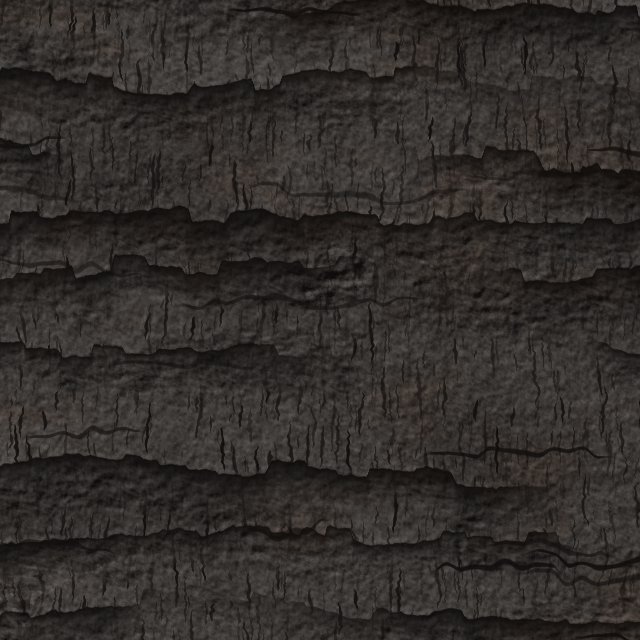
Give the GLSL for this texture, as a three.js fragment shader.

```glsl
// Dark charred bark: overlapping horizontal plates with chipped lower lips,
// shadowed rough hollows under them, short upright cracks, long splits and
// two knots. Layers of value noise and scattered cracks add up to one tone.
#define SOOT vec3(0.060, 0.051, 0.045)
#define ASH vec3(0.292, 0.279, 0.271)
#define RUST vec3(1.05, 0.98, 0.93)
#define LEDGES 10
#define LEDGE_WAVE 0.10
#define CHIP_DEPTH 0.026
#define CRACK_CELLS vec2(36.0, 13.0)
#define SPLIT_CELLS vec2(9.0, 3.2)
#define GRAIN_SCALE 95.0
#define PLATE_TONE 0.76

varying vec2 vUv;

float hash(vec2 p) {
  vec3 q = fract(p.xyx * 0.1031);
  q += dot(q, q.yzx + 33.33);
  return fract((q.x + q.y) * q.z);
}

float noise(vec2 p) {
  vec2 cell = floor(p), f = fract(p);
  f = f * f * (3.0 - 2.0 * f);
  float low = mix(hash(cell), hash(cell + vec2(1.0, 0.0)), f.x);
  float high = mix(hash(cell + vec2(0.0, 1.0)), hash(cell + 1.0), f.x);
  return mix(low, high, f.y);
}

float fbm(vec2 p) {
  float sum = 0.0, gain = 0.533;
  for (int i = 0; i < 4; i++) {
    sum += gain * noise(p);
    p = mat2(1.6, 1.2, -1.2, 1.6) * p + 11.7;
    gain *= 0.5;
  }
  return sum;
}

// Noise lit from above: bright upper slopes, dark lower ones
float relief(vec2 p) {
  return fbm(p) - fbm(p + vec2(-0.25, 0.45));
}

// Tapered wiggling cracks along y, one for each occupied unit cell
float cracks(vec2 p, float seed, float halfWidth, float share) {
  p.x += 0.28 * (noise(p * vec2(0.8, 3.0) + seed) - 0.5);
  p.x += 0.16 * (noise(p * vec2(2.0, 13.0) + seed) - 0.5);
  float dark = 0.0;
  for (int n = 0; n < 9; n++) {
    float k = float(n);
    vec2 cell = floor(p) + vec2(mod(k, 3.0), floor(k / 3.0)) - 1.0;
    vec2 id = cell + seed;
    vec2 d = abs(p - cell - vec2(hash(id + 7.3), hash(id + 31.7)));
    float taper = clamp(1.0 - d.y / mix(0.15, 0.70, hash(id + 53.1)), 0.0, 1.0);
    float w = halfWidth * (0.45 + taper);
    float line = 1.0 - smoothstep(w * 0.45, w * 1.25, d.x);
    line *= smoothstep(0.0, 0.2, taper) * step(hash(id + 91.9), share);
    dark = max(dark, line * mix(0.45, 1.0, hash(id + 17.9)));
  }
  return dark;
}

// Steps in a lip: flat runs joined by steep flanks
float chips(float x, float seed) {
  float cell = floor(x), flank = smoothstep(0.42, 0.58, fract(x));
  return mix(hash(vec2(cell, seed)), hash(vec2(cell + 1.0, seed)), flank) - 0.5;
}

// Returns x: shadow, y: hollow floor, z: lit lip
vec3 ledges(vec2 p) {
  vec3 sum = vec3(0.0);
  for (int i = 0; i < LEDGES; i++) {
    float k = float(i) * 17.3 + 5.0;
    float edge = (float(i) + 0.3 + 0.5 * hash(vec2(k, 2.0))) / float(LEDGES);
    edge += LEDGE_WAVE * (fbm(vec2(p.x * 3.0, k)) - 0.5);
    edge += CHIP_DEPTH * chips(p.x * 19.0 + 1.8 * noise(vec2(p.x * 9.0, k)), k);
    edge += 0.012 * (fbm(vec2(p.x * 60.0, k)) - 0.5);
    float depth = edge - p.y;
    float strength = smoothstep(0.30, 0.58, noise(vec2(p.x * 3.6 + k, k)));
    float below = smoothstep(-0.001, 0.002, depth) * strength;
    float spread = mix(0.007, 0.046, noise(vec2(p.x * 5.0, k + 8.0)));
    spread *= 0.55 + 0.9 * fbm(p * vec2(22.0, 50.0) + k);
    float fade = 0.025 + 0.05 * noise(p * vec2(9.0, 14.0) + k);
    float floorMask = below * (1.0 - smoothstep(fade, fade + 0.025, depth));
    float lip = strength * exp(-abs(depth + 0.004) / 0.003);
    sum = max(sum, vec3(below * exp(-max(depth, 0.0) / spread), floorMask, lip));
  }
  return sum;
}

void main() {
  vec2 p = vUv + 0.01 * (vec2(noise(vUv * 13.0), noise(vUv * 13.0 + 40.0)) - 0.5);
  vec3 ledge = ledges(p);
  // Plates: broad patches, upright fibres, fine grain
  float tone = PLATE_TONE + 0.55 * (fbm(p * vec2(4.0, 10.0) + 3.0) - 0.5);
  tone += 0.18 * (noise(p * vec2(140.0, 26.0)) - 0.5) * (1.0 - ledge.y);
  tone += 0.60 * (fbm(p * 210.0) - 0.5) + 0.75 * relief(p * GRAIN_SCALE);
  // Hollows: darker, with coarse sideways crumbs
  float crumbs = relief(p * vec2(42.0, 80.0) + 70.0);
  float rough = max(ledge.y, smoothstep(0.52, 0.64, fbm(p * vec2(2.5, 9.0) + 60.0)));
  tone += rough * (1.05 * crumbs - 0.17) + 0.14 * ledge.z * (1.0 - ledge.y);
  // Knots: twisted rings with pale flecks
  for (int i = 0; i < 2; i++) {
    vec2 q = mat2(0.85, -0.5, 0.5, 0.85) * (p - vec2(0.53, 0.57) + 0.5 * float(i));
    float radius = length(q * vec2(0.8, 1.3)) + 0.06 * (fbm(p * 24.0) - 0.5);
    float flecks = smoothstep(0.54, 0.68, fbm(p * 85.0 + 9.0));
    float rings = 0.12 * sin(radius * 330.0) + 1.1 * crumbs + 0.34 * flecks - 0.12;
    tone += rings * (1.0 - smoothstep(0.035, 0.075, radius));
  }
  // Cracks and splits, then the shadow of the ledges
  float upright = cracks(p * CRACK_CELLS, 20.0, 0.085, 0.70);
  upright = max(upright, 0.7 * cracks(p * CRACK_CELLS * 1.7, 130.0, 0.09, 0.50));
  float split = cracks(p.yx * SPLIT_CELLS, 60.0, 0.034, 0.48);
  tone *= 1.0 - 0.92 * upright * (1.0 - 0.65 * rough);
  tone *= (1.0 - 0.95 * split) * (1.0 - 0.97 * ledge.x);
  // Colour with rusty patches
  vec3 colour = mix(SOOT, ASH, clamp(tone, 0.0, 1.35));
  float rust = smoothstep(0.50, 0.75, fbm(p * vec2(6.0, 11.0) + 25.0));
  gl_FragColor = vec4(colour * mix(vec3(1.0), RUST, rust), 1.0);
}
```
